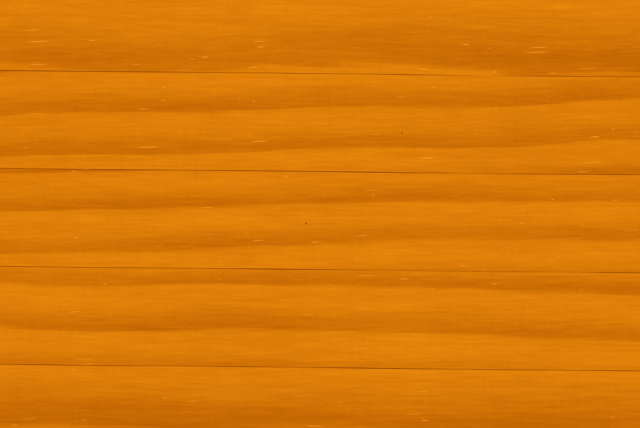
This texture is drawn by a WebGL 1 fragment shader. Its source:

```glsl
precision highp float;
// Honey-coloured pine boards with soft growth rings, fine fibres and pale flecks.
uniform vec2 u_resolution;

const vec3 DARK_WOOD = vec3(0.75, 0.385, 0.005);
const vec3 LIGHT_WOOD = vec3(0.893, 0.513, 0.040);
const vec3 SEAM_COLOR = vec3(0.52, 0.24, 0.01);
const vec3 FLECK_COLOR = vec3(0.97, 0.64, 0.16);
const float BOARD_HEIGHT = 0.229;
const float SEAM_TILT = 0.011;
const float SEAM_BASE = 0.149;

vec2 hash2(vec2 p) {
  vec3 q = fract(vec3(p.xyx) * vec3(0.1031, 0.1030, 0.0973));
  q += dot(q, q.yzx + 33.33);
  return fract((q.xx + q.yz) * q.zy);
}

vec2 gradient(vec2 cell) {
  float angle = 6.2832 * hash2(cell + 200.0).x;
  return vec2(cos(angle), sin(angle));
}

// Gradient noise, roughly -0.7 to 0.7
float noise(vec2 p) {
  vec2 i = floor(p);
  vec2 f = p - i;
  vec2 u = f * f * f * (f * (f * 6.0 - 15.0) + 10.0);
  vec2 e = vec2(1.0, 0.0);
  float low = mix(dot(gradient(i), f), dot(gradient(i + e.xy), f - e.xy), u.x);
  float high = mix(dot(gradient(i + e.yx), f - e.yx),
                   dot(gradient(i + e.xx), f - e.xx), u.x);
  return mix(low, high, u.y);
}

// Ring count, offset and tilt of a board, counted from the bottom seam
vec3 ringLayout(float board) {
  if (board < -0.5) return vec3(1.0, -0.30, 0.04);
  if (board < 0.5) return vec3(2.2, -0.77, 0.12);
  if (board < 2.5) return vec3(2.4, -0.24, -0.34);
  return vec3(1.0, -0.02, 0.02);
}

// Growth rings: crisp lower edge, slow fade upward
float ringDarkness(vec2 p, float across, float board) {
  vec3 layout = ringLayout(board);
  float warp = 0.22 * noise(vec2(p.x * 1.6, board * 7.3 + across * 0.8))
             + 0.05 * noise(vec2(p.x * 5.0, across * 3.0 + board * 9.1));
  float ring = layout.x * across + layout.y + layout.z * p.x + warp;
  ring += 0.05 * noise(p * vec2(7.0, 110.0));
  float f = fract(ring);
  float edge = mix(0.07, 0.18, hash2(vec2(floor(ring), board) + 20.0).x);
  float strength = 0.92 + 0.5 * noise(vec2(p.x * 1.4 + 3.0, floor(ring) * 5.7 + board * 3.1));
  return strength * smoothstep(0.0, edge, f) * (1.0 - smoothstep(0.14, 0.68, f));
}

// Long fibres at several widths, with faint marks across them
float fibres(vec2 p) {
  return 0.18 * noise(p * vec2(2.5, 34.0))
       + 0.17 * noise(p * vec2(7.0, 95.0) + 31.0)
       + 0.19 * noise(p * vec2(16.0, 180.0) + 57.0)
       + 0.10 * noise(p * vec2(110.0, 150.0) + 11.0)
       + 0.05 * noise(p * vec2(75.0, 9.0) + 83.0);
}

// One short tapered dash at most in each cell
float flecks(vec2 p, vec2 cellSize, float share, float pixel) {
  vec2 cell = floor(p / cellSize);
  vec2 spot = hash2(cell + 70.0);
  vec2 trait = hash2(cell + 140.0);
  vec2 d = p - (cell + 0.3 + 0.4 * spot) * cellSize;
  d.y -= d.x * mix(-0.02, 0.11, spot.y);
  float halfLength = cellSize.x * mix(0.08, 0.28, trait.y * trait.y);
  float taper = 1.0 - smoothstep(0.2, 1.0, abs(d.x) / halfLength);
  float line = 1.0 - smoothstep(0.0002, 0.0007 + pixel, abs(d.y));
  return line * taper * step(trait.x, share) * mix(0.25, 1.0, spot.x * spot.x);
}

// Rare tiny dark pits
float pits(vec2 p, float pixel) {
  vec2 grid = p * 5.0;
  vec2 cell = floor(grid);
  vec2 d = (grid - cell - 0.2 - 0.6 * hash2(cell + 310.0)) / 5.0;
  float dotMask = 1.0 - smoothstep(0.0005, 0.0015 + pixel, length(d));
  return dotMask * step(hash2(cell + 410.0).x, 0.05);
}

void main() {
  vec2 p = gl_FragCoord.xy / u_resolution.y;
  float pixel = 1.0 / u_resolution.y;

  // Boards
  float wobble = 0.002 * noise(vec2(p.x * 3.0, 4.5));
  float v = (p.y + SEAM_TILT * p.x + wobble - SEAM_BASE) / BOARD_HEIGHT;
  float board = floor(v);
  float across = v - board;

  // Wood tone
  float rings = ringDarkness(p, across, board);
  float tone = 0.90 - 0.57 * rings + fibres(p + vec2(board * 3.7, 0.0));
  tone += 0.12 * noise(p * vec2(1.3, 2.0) + 9.0) - 0.16 * smoothstep(0.12, 0.0, p.y);
  vec3 color = mix(DARK_WOOD, LIGHT_WOOD, clamp(tone, -0.15, 1.15));

  // Seams
  float seamDistance = abs(v - floor(v + 0.5)) * BOARD_HEIGHT;
  float seam = 1.0 - smoothstep(0.0, 0.0004 + pixel, seamDistance);
  float seamStrength = 0.40 + 0.6 * noise(vec2(p.x * 4.0, floor(v + 0.5) * 6.3));
  color = mix(color, SEAM_COLOR, seam * clamp(seamStrength, 0.1, 0.7));

  // Flecks gather in the dark rings
  float share = mix(0.012, 0.11, smoothstep(0.1, 0.7, rings));
  float fleck = max(flecks(p, vec2(0.13, 0.013), share, pixel),
                    flecks(p + 3.3, vec2(0.07, 0.011), share * 0.6, pixel));
  color = mix(color, FLECK_COLOR, 0.6 * fleck);
  color = mix(color, SEAM_COLOR, 0.6 * pits(p, pixel));

  gl_FragColor = vec4(color, 1.0);
}
```
